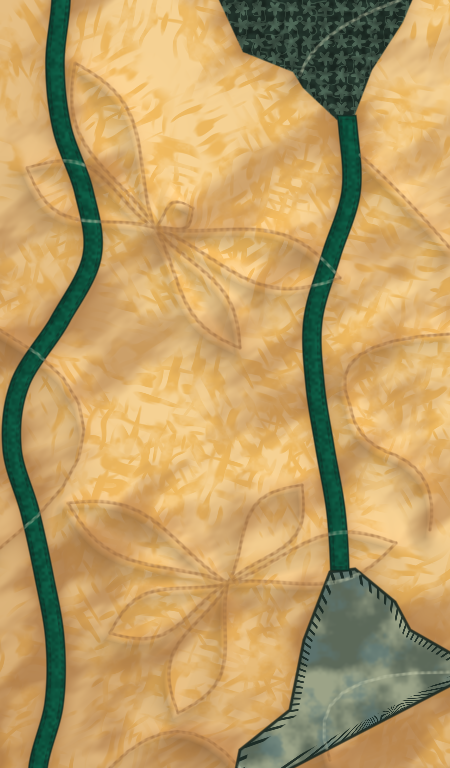
Reproduce this texture procedurally as a Shadertoy shader.

```glsl
const float HEIGHT = 7.68; // canvas height in drawing units, y points down
const float KNOT_STEP = 0.64, STEM_HALF = 0.097, STITCH_RATE = 100.0;
const vec3 CREAM = vec3(.965, .835, .61), OCHRE = vec3(.92, .7, .33), SHADE = vec3(.66, .46, .27);
const vec3 GREEN = vec3(.05, .34, .25), EDGE = vec3(.07, .13, .11), THREAD = vec3(.78, .8, .68);
const vec3 LEAF = vec3(.12, .18, .15), PRINT = vec3(.29, .38, .32);
const vec3 SAGE = vec3(.36, .41, .35), PALE = vec3(.61, .64, .53), TEAL = vec3(.36, .47, .47);
const float LEFT_STEM[13] = float[](.61, .55, .62, .84, .92, .6, .2, .12, .3, .44, .55, .54, .38);
const float RIGHT_STEM[13] = float[](3.4, 3.4, 3.48, 3.51, 3.31, 3.13, 3.15, 3.25, 3.36, 3.4, 3.4, 3.4, 3.4);
const vec2 TOP_LEAF[9] = vec2[](vec2(2.05, -.3), vec2(2.43, .52), vec2(2.93, .72), vec2(3.03, .88),
  vec2(3.37, 1.2), vec2(3.54, 1.17), vec2(3.72, .7), vec2(4.03, .22), vec2(4.25, -.3));
const vec2 LOW_LEAF[9] = vec2[](vec2(3.04, 6.4), vec2(3.3, 5.72), vec2(3.55, 5.69), vec2(3.95, 6.02),
  vec2(4.1, 6.3), vec2(4.8, 6.7), vec2(2.3, 8), vec2(2.4, 7.5), vec2(2.9, 7.1));
// Wings: tip offset, half width
const vec3 UPPER[5] = vec3[](vec3(-.8, -1.65, .27), vec3(-1.28, -.6, .27), vec3(1.85, .5, .27),
  vec3(.85, 1.2, .19), vec3(.38, -.2, .14));
const vec3 LOWER[5] = vec3[](vec3(-1.6, -.8, .24), vec3(.74, -.98, .25), vec3(1.68, -.4, .24),
  vec3(-1.18, .5, .22), vec3(-.5, 1.3, .26));

float hash(vec2 p) { return fract(sin(dot(p, vec2(127.1, 311.7))) * 43758.5); }

float noise(vec2 p) {
  vec2 i = floor(p), f = fract(p);
  f *= f * (3.0 - 2.0 * f);
  return mix(mix(hash(i), hash(i + vec2(1, 0)), f.x),
    mix(hash(i + vec2(0, 1)), hash(i + 1.0), f.x), f.y);
}

float fbm(vec2 p) {
  return .53 * noise(p) + .27 * noise(p * 2.03 + 7.1) + .13 * noise(p * 4.1 + 3.7) + .07 * noise(p * 8.3);
}

mat2 rot(float a) { return mat2(cos(a), sin(a), -sin(a), cos(a)); }

// Signed side offset from a vertical spline
float stem(vec2 p, float k[13]) {
  float s = clamp(p.y / KNOT_STEP, 0.0, 11.99), t = fract(s);
  int i = int(s);
  float a = k[max(i - 1, 0)], b = k[i], c = k[i + 1], d = k[min(i + 2, 12)];
  vec3 m = vec3(c - a, 2.0 * a - 5.0 * b + 4.0 * c - d, d - a + 3.0 * (b - c)) * .5;
  float slope = (m.x + t * (2.0 * m.y + 3.0 * t * m.z)) / KNOT_STEP;
  return (p.x - b - t * (m.x + t * (m.y + t * m.z))) / sqrt(1.0 + slope * slope);
}

float segment(vec2 p, vec2 a, vec2 b) {
  vec2 e = b - a, w = p - a;
  return length(w - e * clamp(dot(w, e) / dot(e, e), 0.0, 1.0));
}

float leaf(vec2 p, vec2 v[9]) {
  float d = 9.0, side = 1.0;
  for (int i = 0; i < 9; i++) {
    vec2 a = v[i], b = v[(i + 1) % 9];
    d = min(d, segment(p, a, b));
    if ((a.y > p.y) != (b.y > p.y) && p.x < mix(a.x, b.x, (p.y - a.y) / (b.y - a.y))) side = -side;
  }
  return d * side;
}

float wing(vec2 q, vec3 w) {
  float len = length(w.xy);
  vec2 u = w.xy / len, l = vec2(dot(q, u), u.x * q.y - u.y * q.x);
  float t = clamp(l.x / len, 0.0, 1.0), wide = w.z * sin(3.1416 * pow(t, 1.5));
  return length(vec2(l.x - t * len, .85 * (abs(l.y) - wide)));
}

float curve(vec2 p, vec2 a, vec2 b, vec2 c) {
  vec2 from = a;
  float d = 9.0;
  for (float t = .125; t < 1.01; t += .125) {
    vec2 to = mix(mix(a, b, t), mix(b, c, t), t);
    d = min(d, segment(p, from, to));
    from = to;
  }
  return d;
}

float quilting(vec2 p) {
  float d = curve(p, vec2(0, 3.3), vec2(1.68, 4.21), vec2(0, 5.48));
  d = min(d, curve(p, vec2(4.5, 3.34), vec2(3.2, 3.4), vec2(3.5, 4.05)));
  d = min(d, curve(p, vec2(3.5, 4.05), vec2(3.55, 4.42), vec2(3.95, 4.55)));
  d = min(d, curve(p, vec2(3.95, 4.55), vec2(4.4, 4.75), vec2(4.3, 5.3)));
  d = min(d, curve(p, vec2(3.6, 1.55), vec2(4, 1.9), vec2(4.5, 2.48)));
  d = min(d, curve(p, vec2(1.1, 7.68), vec2(1.8, 6.95), vec2(2.4, 7.68)));
  d = min(d, curve(p, vec2(3, .75), vec2(3.15, .3), vec2(4, 0)));
  d = min(d, curve(p, vec2(3.3, 7.6), vec2(2.95, 6.7), vec2(4.5, 6.72)));
  for (int i = 0; i < 5; i++)
    d = min(d, min(wing(p - vec2(1.55, 2.28), UPPER[i]), wing(p - vec2(2.28, 5.83), LOWER[i])));
  return d;
}

void mainImage(out vec4 fragColor, in vec2 fragCoord) {
  float px = HEIGHT / iResolution.y;
  vec2 p = vec2(fragCoord.x, iResolution.y - fragCoord.y) * px;
  float seam = quilting(p), lit = quilting(p + vec2(.05, -.07));
  float top = leaf(p, TOP_LEAF), low = leaf(p, LOW_LEAF);
  float left = stem(p, LEFT_STEM), right = stem(p, RIGHT_STEM);
  float rightD = max(abs(right) - STEM_HALF, max(1.15 - p.y, p.y - 5.71));
  float d = min(abs(left) - STEM_HALF, rightD), raised = min(d, min(top, low));

  // Brushed print in patches of differing direction
  float strokes = 0.0;
  for (float k = 0.0; k < 4.0; k++) {
    vec2 q = rot(.5 + k * .8) * (p + .06 * noise(p * 5.0 + k));
    float area = smoothstep(.38, .62, noise(p * 1.7 + k * 13.7));
    strokes = max(strokes, area * smoothstep(.52, .74, noise(q * vec2(5, 21) + k * 9.0)));
  }
  strokes *= .35 + .65 * smoothstep(.3, .6, fbm(p * 6.0));
  vec3 col = mix(CREAM, OCHRE, .12 + .75 * strokes);

  // Folds, puffed quilting and contact shadows
  float dusk = .5 * smoothstep(.42, .75, fbm(rot(.6) * p * vec2(1.1, 2.4) + 3.0))
    + .24 * smoothstep(4.5, 7.7, p.y) + .2 * (1.0 - smoothstep(0.0, 1.6, p.x))
    + .35 * exp(-max(raised, 0.0) * 11.0) + .25 * exp(-seam * 13.0);
  col = mix(col, SHADE, min(dusk, .8));
  col *= 1.0 + .28 * (exp(-seam * 7.0) - exp(-lit * 7.0));
  float dash = .5 + .25 * (sin(STITCH_RATE * p.x) + sin(STITCH_RATE * p.y));
  float sewn = 1.0 - smoothstep(.006, .014 + px, seam);
  col = mix(col, SHADE * .9, sewn * (.2 + .45 * dash));

  // Dark leaf with small foliage print
  vec2 f = fract(p * 6.0) - .5;
  float turn = atan(f.y, f.x) + 6.28 * hash(floor(p * 6.0));
  float motif = smoothstep(-.04, .06, .34 + .13 * cos(5.0 * turn) - length(f));
  float veins = 1.0 - smoothstep(.03, .1, abs(noise(p * 16.0) - .5));
  vec3 cloth = mix(LEAF, PRINT, max(.8 * motif, .6 * veins)) * (.75 + .5 * noise(p * 22.0));
  col = mix(col, cloth, smoothstep(px, -px, top));

  // Mottled sage leaf with blanket stitching
  cloth = mix(SAGE, PALE, smoothstep(.3, .72, fbm(p * 3.2)));
  cloth = mix(cloth, TEAL, .65 * smoothstep(.45, .7, fbm(p * 4.0 + 21.0)));
  col = mix(col, cloth, smoothstep(px, -px, low));
  float spoke = sin(90.0 * atan(p.y - 7.0, p.x - 3.8));
  float tick = smoothstep(.2, .8, spoke) * smoothstep(.05, .035, abs(low + .04));
  col = mix(col, EDGE, .85 * max(tick, smoothstep(.014 + px, .005, abs(low))));

  // Stems with stitched borders
  cloth = GREEN * (.95 + 1.2 * (rightD > d ? left : right)) * (.85 + .3 * noise(p * 30.0));
  float bead = smoothstep(.02, .008, abs(d + .035)) * dash;
  cloth = mix(cloth, EDGE, max(.5 * bead, .85 * smoothstep(-.03, 0.0, d)));
  col = mix(col, cloth, smoothstep(px, -px, d));

  // Pale thread over the dark cloth
  col = mix(col, THREAD, smoothstep(px, -px, raised) * sewn * (.12 + .45 * dash));
  fragColor = vec4(col, 1);
}
```
